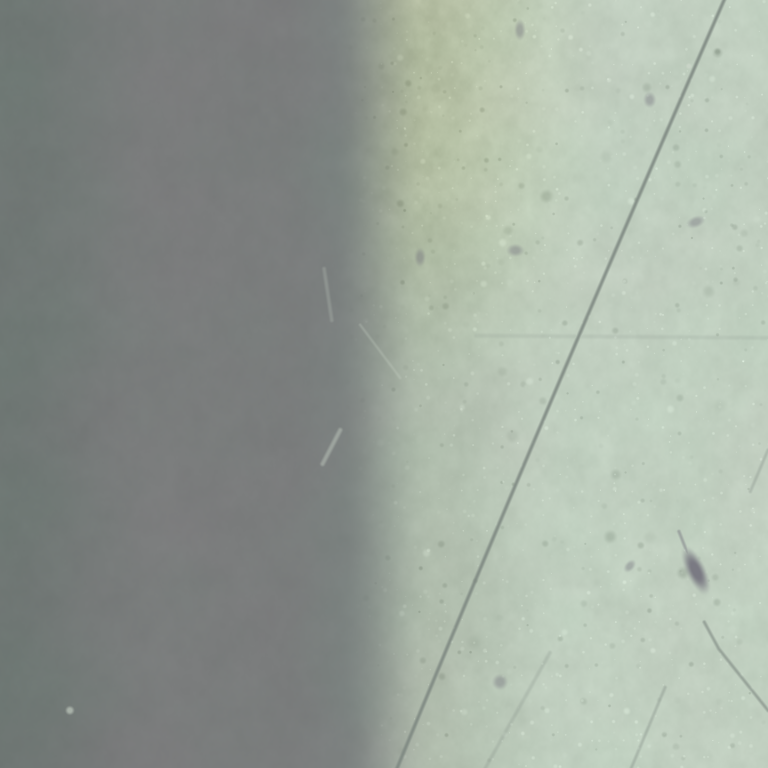
Reproduce this texture procedurally as a Shadertoy shader.

```glsl
// Worn metal plate: a dark grey band on the left melts into pale green on the right.
// A smooth horizontal ramp carries layered value noise and hashed specks;
// scratches are soft-edged segment distances, stains are rotated ellipses.

const vec3 DARK_EDGE   = vec3(0.435, 0.468, 0.455);
const vec3 DARK_BAND   = vec3(0.480, 0.488, 0.488);
const vec3 DARK_TEAL   = vec3(0.482, 0.508, 0.500);
const vec3 PALE_INNER  = vec3(0.690, 0.737, 0.675);
const vec3 PALE_OUTER  = vec3(0.755, 0.812, 0.752);
const vec3 OLIVE_TINT  = vec3(0.005, 0.000, -0.050);
const vec3 SCRATCH_INK = vec3(0.490, 0.530, 0.505);
const vec3 STAIN_INK   = vec3(0.430, 0.420, 0.470);
const vec3 SHINE       = vec3(0.800, 0.840, 0.790);
const float RAMP_START = 0.435;
const float RAMP_END   = 0.560;
const float GRAIN_DARK = 0.020;
const float GRAIN_PALE = 0.050;
const int SPECK_LAYERS = 3;

float hash(vec2 cell, uint seed) {
    uvec2 q = uvec2(ivec2(cell)) * uvec2(1597u, 3812u) + seed * 7919u;
    uint n = (q.x ^ (q.y << 9)) * 747796405u + 2891336u;
    n = ((n >> 15) ^ n) * 277803737u;
    n = (n >> 13) ^ n;
    return float(n & 65535u) / 65535.0;
}

float valueNoise(vec2 p) {
    vec2 i = floor(p), f = fract(p);
    f = f * f * (3.0 - 2.0 * f);
    return mix(mix(hash(i, 1u), hash(i + vec2(1, 0), 1u), f.x),
               mix(hash(i + vec2(0, 1), 1u), hash(i + 1.0, 1u), f.x), f.y);
}

// Centred on zero, within about -0.5 to 0.5
float fbm(vec2 p) {
    float sum = 0.0, amp = 0.5;
    for (int i = 0; i < 4; i++) {
        sum += amp * (valueNoise(p) - 0.5);
        p = p * 2.03 + 17.3;
        amp *= 0.55;
    }
    return sum;
}

// Soft line of half-width w from a to b
float scratch(vec2 p, vec2 a, vec2 b, float w) {
    vec2 ab = b - a;
    float t = clamp(dot(p - a, ab) / dot(ab, ab), 0.0, 1.0);
    float aa = 0.7 / iResolution.y;
    return 1.0 - smoothstep(w * 0.3 - aa, w + aa, length(p - a - ab * t));
}

// Soft ellipse with radii r, leaning by slope
float stain(vec2 p, vec2 centre, vec2 r, float slope) {
    vec2 d = p - centre;
    d.x -= slope * d.y;
    return 1.0 - smoothstep(0.3, 1.2, length(d / r));
}

// One jittered dot in a few of the cells of a grid
float specks(vec2 p, float cells, float density, uint seed) {
    vec2 g = p * cells, id = floor(g);
    vec2 centre = 0.3 + 0.4 * vec2(hash(id, seed), hash(id, seed + 1u));
    float radius = mix(0.12, 0.28, hash(id, seed + 2u));
    float dotMask = 1.0 - smoothstep(radius * 0.2, radius, length(fract(g) - centre));
    return dotMask * step(hash(id, seed + 3u), density) * hash(id, seed + 4u);
}

void mainImage(out vec4 fragColor, in vec2 fragCoord) {
    vec2 uv = fragCoord / iResolution.xy;

    // Base ramp, its edge leaning slightly to the right at the bottom
    float wobble = 0.012 * fbm(uv * vec2(3.0, 7.0));
    float x = uv.x + wobble - 0.014 * (0.5 - uv.y);
    float pale = smoothstep(RAMP_START, RAMP_END, x);
    vec3 dark = mix(DARK_EDGE, DARK_BAND, smoothstep(0.0, 0.22, uv.x));
    dark = mix(dark, DARK_TEAL, smoothstep(0.36, 0.46, x));
    vec3 light = mix(PALE_INNER, PALE_OUTER, smoothstep(0.53, 0.75, x));
    vec3 col = mix(dark, light, pale);

    // Olive patina in the upper part of the pale side, then cloudy grain
    float patina = smoothstep(0.45, 0.85, uv.y) * (1.0 - smoothstep(0.56, 0.82, uv.x));
    col += OLIVE_TINT * pale * patina;
    float grain = fbm(uv * 28.0) + 0.6 * fbm(uv * vec2(90.0, 70.0));
    col += grain * mix(GRAIN_DARK, GRAIN_PALE * (1.0 + 0.6 * patina), pale);
    col += vec3(-0.4, 0.3, -0.1) * 0.035 * fbm(uv * 9.0 + 40.0);

    // Scattered dark pits and bright flecks
    for (int i = 0; i < SPECK_LAYERS; i++) {
        float cells = 22.0 + 17.0 * float(i);
        uint seed = uint(i) * 20u + 5u;
        col -= 0.09 * pale * specks(uv, cells, 0.10 + 0.08 * patina, seed);
        col += 0.06 * pale * specks(uv + 0.37, cells * 1.7, 0.14, seed + 10u);
    }

    // Larger pits
    float pits = stain(uv, vec2(0.846, 0.870), vec2(0.008, 0.010), 0.0);
    pits += stain(uv, vec2(0.906, 0.711), vec2(0.011, 0.008), 0.5);
    pits += stain(uv, vec2(0.547, 0.665), vec2(0.007, 0.012), 0.0);
    pits += stain(uv, vec2(0.671, 0.674), vec2(0.011, 0.008), 0.0);
    pits += stain(uv, vec2(0.820, 0.263), vec2(0.007, 0.008), 0.4);
    pits += stain(uv, vec2(0.651, 0.112), vec2(0.010, 0.010), 0.0);
    pits += stain(uv, vec2(0.677, 0.961), vec2(0.007, 0.013), 0.0);
    col = mix(col, STAIN_INK, 0.38 * min(pits, 1.0));

    // Long diagonal scratch with a slight bow, and fainter ones
    vec2 bowed = uv + vec2(0.012 * uv.y * (1.0 - uv.y), 0.0);
    float ink = 0.85 * scratch(bowed, vec2(0.515, -0.005), vec2(0.945, 1.005), 0.0034);
    ink = max(ink, 0.60 * scratch(uv, vec2(0.917, 0.190), vec2(0.936, 0.155), 0.0030));
    ink = max(ink, 0.60 * scratch(uv, vec2(0.936, 0.155), vec2(1.000, 0.075), 0.0030));
    ink = max(ink, 0.35 * scratch(uv, vec2(0.866, 0.105), vec2(0.822, 0.000), 0.0030));
    ink = max(ink, 0.22 * scratch(uv, vec2(0.716, 0.150), vec2(0.632, 0.000), 0.0035));
    ink = max(ink, 0.30 * scratch(uv, vec2(1.000, 0.414), vec2(0.977, 0.360), 0.0030));
    ink = max(ink, 0.14 * scratch(uv, vec2(0.620, 0.563), vec2(1.000, 0.560), 0.0040));
    col = mix(col, SCRATCH_INK, ink);

    // Violet stain with a thin tail
    float blot = stain(uv, vec2(0.906, 0.257), vec2(0.013, 0.029), -0.40);
    blot = max(blot, 0.5 * scratch(uv, vec2(0.884, 0.308), vec2(0.897, 0.275), 0.003));
    col = mix(col, STAIN_INK, 0.85 * blot);

    // Light scuffs on the dark side and two glints
    float shine = 0.22 * scratch(uv, vec2(0.422, 0.650), vec2(0.432, 0.583), 0.0035);
    shine += 0.40 * scratch(uv, vec2(0.443, 0.440), vec2(0.420, 0.396), 0.0040);
    shine += 0.25 * scratch(uv, vec2(0.469, 0.577), vec2(0.521, 0.508), 0.0025);
    shine += 0.60 * stain(uv, vec2(0.091, 0.075), vec2(0.006), 0.0);
    shine += 0.80 * stain(uv, vec2(0.897, 0.914), vec2(0.004), 0.0);
    col = mix(col, SHINE, shine);

    fragColor = vec4(clamp(col, 0.0, 1.0), 1.0);
}
```
